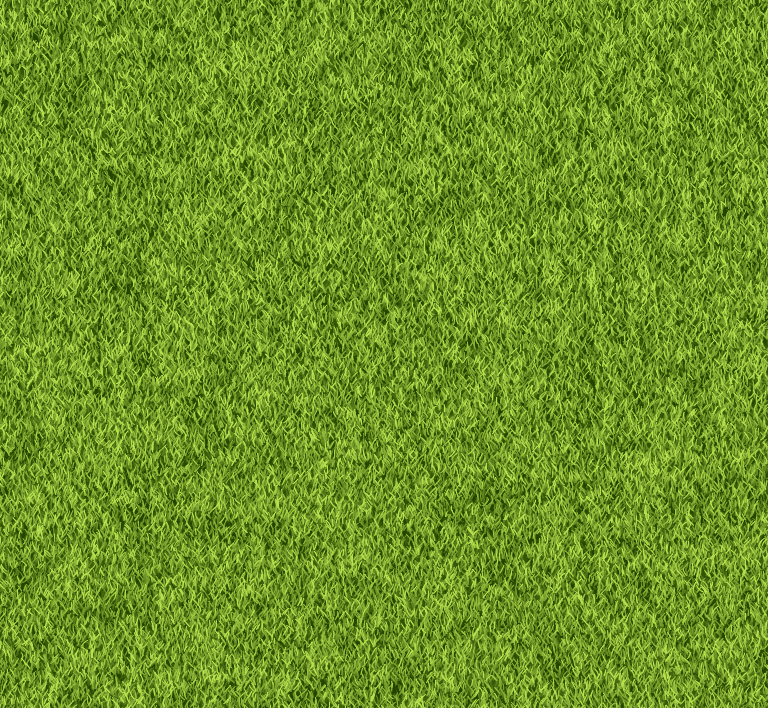
Write a Shadertoy shader that draws this texture.

```glsl
#define BLADES_HIGH 71.0            // blade lengths per canvas height
#define LAYERS 7
#define CELL vec2(0.6, 0.8)         // spacing of blades, in blade lengths
#define HALF_WIDTH 0.078
#define MAX_TILT 0.82
#define MAX_BEND 0.5
#define TONE_SPREAD 0.55
#define CLUMP_STRENGTH 0.40
#define CONTRAST 1.28
#define BRIGHTNESS -0.015
#define SHADE_GREEN vec3(0.20, 0.33, 0.02)
#define LIGHT_GREEN vec3(0.63, 0.79, 0.26)

// Four random values from a cell and a layer
vec4 hash4(vec3 key) {
    vec4 h = fract(key.xyzx * vec4(0.1031, 0.1030, 0.0973, 0.1099));
    h += dot(h, h.wzxy + 33.33);
    return fract((h.xxyz + h.yzzw) * h.zywx);
}

// Smooth value noise, centred on zero
float noise(vec2 p, float seed) {
    vec2 cell = floor(p), f = fract(p);
    f = f * f * (3.0 - 2.0 * f);
    float a = hash4(vec3(cell, seed)).x;
    float b = hash4(vec3(cell + vec2(1, 0), seed)).x;
    float c = hash4(vec3(cell + vec2(0, 1), seed)).x;
    float d = hash4(vec3(cell + vec2(1, 1), seed)).x;
    return mix(mix(a, b, f.x), mix(c, d, f.x), f.y) - 0.5;
}

// Small upright gaps and tufts, with a faint wider mottling
float clumps(vec2 p) {
    return noise(p * vec2(1.5, 0.95), 71.0)
         + 0.55 * noise(p * vec2(0.72, 0.55) + 7.3, 83.0)
         + 0.14 * noise(p * 0.25, 97.0);
}

// Coverage of one curved, tapering blade (x) and height along it (y)
vec2 blade(vec2 p, vec2 halfSize, float tilt, float bend, float aa) {
    float c = cos(tilt), s = sin(tilt);
    p = vec2(c * p.x - s * p.y, s * p.x + c * p.y);
    float height = clamp(0.5 + 0.5 * p.y / halfSize.y, 0.0, 1.0);
    float across = abs(p.x - bend * (p.y * p.y - 0.08));
    float width = halfSize.x * (1.0 - 0.45 * height * height);
    float side = 1.0 - smoothstep(width - 0.6 * aa, width + 0.6 * aa, across);
    float ends = 1.0 - smoothstep(halfSize.y - aa, halfSize.y, abs(p.y));
    return vec2(side * ends, height);
}

// Draws one layer of blades over the tone below it
float grassLayer(vec2 p, float layer, float tone, float aa) {
    float depth = layer / float(LAYERS - 1);
    float halfWidth = HALF_WIDTH * mix(1.35, 0.82, depth);
    p += layer * vec2(0.37, 0.53);
    vec2 home = floor(p / CELL);
    for (int y = 1; y >= -1; y--) {
        for (int x = -1; x <= 1; x++) {
            vec2 cell = home + vec2(x, y);
            vec4 place = hash4(vec3(cell, layer + 1.0));
            vec4 look = hash4(vec3(cell, layer + 41.0));
            vec2 center = (cell + place.xy) * CELL;
            float tilt = (2.0 * place.z - 1.0) * MAX_TILT;
            float bend = (2.0 * place.w - 1.0) * MAX_BEND;
            vec2 halfSize = vec2(halfWidth, mix(0.36, 0.55, look.x));
            vec2 b = blade(p - center, halfSize, tilt, bend, aa);
            float bladeTone = mix(0.03, 0.90, depth) + (look.y - 0.5) * TONE_SPREAD;
            bladeTone *= mix(0.78, 1.05, b.y);
            tone = mix(tone, bladeTone, b.x);
        }
    }
    return tone;
}

void mainImage(out vec4 fragColor, in vec2 fragCoord) {
    float aa = BLADES_HIGH / iResolution.y;
    vec2 p = fragCoord * aa;

    // Stack from dark undergrowth to bright tips
    float tone = 0.0;
    for (int i = 0; i < LAYERS; i++) {
        tone = grassLayer(p, float(i), tone, aa);
    }

    // Map tone to green
    tone = tone * CONTRAST + BRIGHTNESS + CLUMP_STRENGTH * clumps(p);
    tone = clamp(tone, -0.15, 1.2);
    vec3 color = mix(SHADE_GREEN, LIGHT_GREEN, tone);
    fragColor = vec4(clamp(color, 0.0, 1.0), 1.0);
}
```
